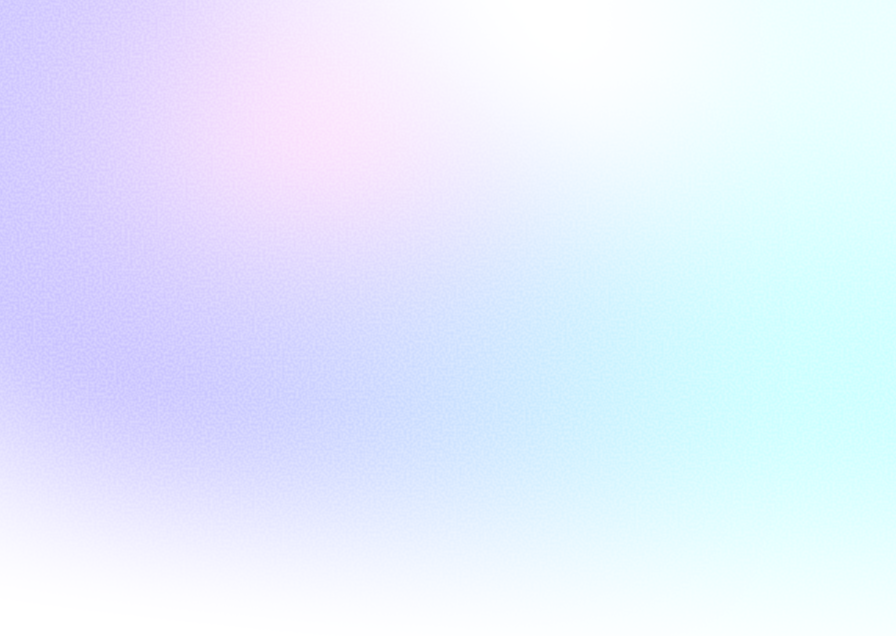
This background is drawn by a Shadertoy shader. Its source:

```glsl
// A pastel backdrop: lavender to aqua, with a pink glow, soft white light and fine grain.

#define LAVENDER    vec3(0.805, 0.785, 1.0)
#define AQUA        vec3(0.815, 1.0, 1.0)
#define PINK        vec3(0.99, 0.89, 0.99)
#define WHITE       vec3(1.0)
#define PINK_CENTER vec2(0.36, 0.80)
#define PINK_WIDTH  0.25
#define PINK_BELOW  0.245
#define PINK_ABOVE  0.36
#define GRAIN       0.30
#define GRAIN_CELLS 230.0

// Pseudo-random unit vector for a lattice cell
vec2 latticeGradient(vec2 cell) {
    vec3 p = fract(cell.xyx * vec3(0.1031, 0.1030, 0.0973));
    p += dot(p, p.yzx + 33.33);
    float angle = 6.2832 * fract((p.x + p.y) * p.z);
    return vec2(cos(angle), sin(angle));
}

float gradientNoise(vec2 p) {
    vec2 cell = floor(p), f = fract(p);
    vec2 blend = f * f * f * (f * (f * 6.0 - 15.0) + 10.0);
    vec2 e = vec2(0.0, 1.0);
    float a = dot(latticeGradient(cell), f);
    float b = dot(latticeGradient(cell + e.yx), f - e.yx);
    float c = dot(latticeGradient(cell + e.xy), f - e.xy);
    float d = dot(latticeGradient(cell + e.yy), f - e.yy);
    return mix(mix(a, b, blend.x), mix(c, d, blend.x), blend.y);
}

// Oval glow that falls off more slowly upwards
float pinkGlow(vec2 uv) {
    vec2 d = uv - PINK_CENTER;
    d /= vec2(PINK_WIDTH, d.y > 0.0 ? PINK_ABOVE : PINK_BELOW);
    return 0.95 * exp(-dot(d, d));
}

// Light from the top, brightest right of the middle
float topLight(vec2 uv) {
    float slanted = uv.x + 0.5 * (uv.y - 1.0);
    float rise = smoothstep(0.15, 0.60, slanted);
    float fall = 1.0 - 0.4 * smoothstep(0.62, 0.95, uv.x);
    return rise * fall * smoothstep(0.42, 0.95, uv.y);
}

// Light from the bottom, reaching highest at the left edge
float bottomLight(vec2 uv) {
    float upper = 0.38 + 0.16 * exp(-8.0 * uv.x);
    float lower = mix(0.03, -0.12, uv.x);
    return 1.0 - smoothstep(lower, upper, uv.y);
}

void mainImage(out vec4 fragColor, in vec2 fragCoord) {
    vec2 uv = fragCoord / iResolution.xy;

    // Colour layers
    vec3 color = mix(LAVENDER, AQUA, smoothstep(0.10, 0.92, uv.x));
    color = mix(color, PINK, pinkGlow(uv));
    color = mix(color, WHITE, topLight(uv));
    color = mix(color, WHITE, bottomLight(uv));

    // Grain, stronger in the deeper tints
    float grain = gradientNoise(fragCoord / iResolution.y * GRAIN_CELLS);
    color += GRAIN * grain * (1.0 - color);

    fragColor = vec4(clamp(color, 0.0, 1.0), 1.0);
}
```
